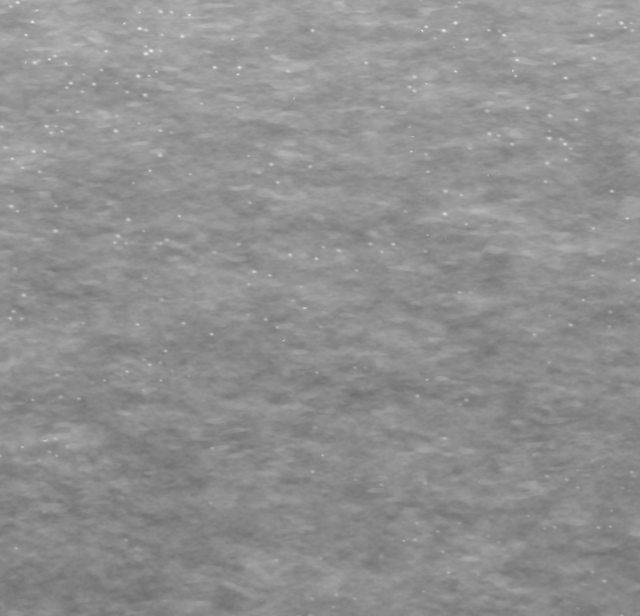
Write a Shadertoy shader that draws this texture.

```glsl
const float DEEP_GRAY = 0.526;   // water tone at the near edge
const vec2 GLINT_CELL = vec2(0.018, 0.013);

float hash(vec2 p) {
    return fract(sin(dot(p, vec2(127.1, 311.7))) * 43758.5453);
}

vec2 rotate(vec2 p, float angle) {
    float c = cos(angle), s = sin(angle);
    return vec2(c * p.x - s * p.y, s * p.x + c * p.y);
}

// Smooth value noise centred on zero
float noise(vec2 p) {
    vec2 cell = floor(p), f = fract(p);
    vec2 w = f * f * f * (f * (f * 6.0 - 15.0) + 10.0);
    float low = mix(hash(cell), hash(cell + vec2(1, 0)), w.x);
    float high = mix(hash(cell + vec2(0, 1)), hash(cell + vec2(1, 1)), w.x);
    return mix(low, high, w.y) - 0.5;
}

// Two tilted layers hide the noise lattice
float ripples(vec2 p, vec2 frequency, float tilt, float seed) {
    float a = noise(rotate(p, tilt) * frequency + seed);
    float b = noise(rotate(p, -0.6 * tilt) * frequency * 1.23 + seed + 37.7);
    return 0.75 * (a + b);
}

// Wide swells down to fine grain
float waterSurface(vec2 p) {
    float swell = 0.038 * ripples(p, vec2(4.0, 11.0), 0.22, 3.1);
    float waves = 0.062 * ripples(p, vec2(13.0, 36.0), 0.20, 11.4);
    float chop = 0.062 * ripples(p, vec2(32.0, 78.0), 0.24, 23.8);
    float fine = 0.046 * ripples(p, vec2(75.0, 145.0), 0.30, 41.2);
    float grain = 0.024 * ripples(p, vec2(170.0, 220.0), 0.40, 59.6);
    return swell + waves + chop + fine + grain;
}

// Pale flecks on the wave tops
float crests(vec2 p) {
    float ridge = ripples(p, vec2(30.0, 85.0), 0.2, 71.3);
    float patches = ripples(p, vec2(9.0, 22.0), 0.2, 83.9);
    return smoothstep(0.18, 0.55, ridge + 0.4 * patches);
}

// Sparse soft sparkles, one at most in each cell
float glints(vec2 p, float density, float seed) {
    vec2 q = p / GLINT_CELL + seed;
    vec2 cell = floor(q);
    float chance = hash(cell + 5.3);
    vec2 centre = mix(vec2(0.35), vec2(0.65),
                      vec2(hash(cell + 17.9), hash(cell + 29.2)));
    vec2 offset = rotate((fract(q) - centre) * GLINT_CELL, 0.15);
    float size = mix(0.7, 1.2, hash(cell + 43.6));
    vec2 d = offset / (vec2(0.0034, 0.0024) * size);
    float strength = mix(0.35, 1.0, hash(cell + 61.7));
    return step(chance, density) * strength * exp(-dot(d, d));
}

void mainImage(out vec4 fragColor, in vec2 fragCoord) {
    vec2 p = fragCoord / iResolution.y;
    float height = p.y;

    // Foreshortening tightens the waves toward the far edge
    vec2 water = vec2(p.x, height + 0.12 * height * height);
    water.y += 0.012 * noise(p * vec2(7.0, 9.0) + 13.0);

    // Haze brightens the distance, a little more on the left
    float gray = DEEP_GRAY + 0.022 * height + 0.070 * height * height;
    gray += 0.018 * height * height * (0.5 - p.x);
    gray += waterSurface(water);
    gray += mix(0.045, 0.060, height) * crests(water);

    // Sparkles gather in bands and thicken with distance
    float band = smoothstep(-0.15, 0.35, ripples(p, vec2(7.0, 18.0), 0.15, 97.0));
    float density = 0.008 + band * (0.012 + 0.09 * pow(height, 3.0));
    float sparkle = glints(p, density, 0.0) + glints(p, density, 9.43);
    gray += mix(0.15, 0.30, height) * sparkle;

    fragColor = vec4(vec3(clamp(gray, 0.0, 1.0)), 1.0);
}
```
